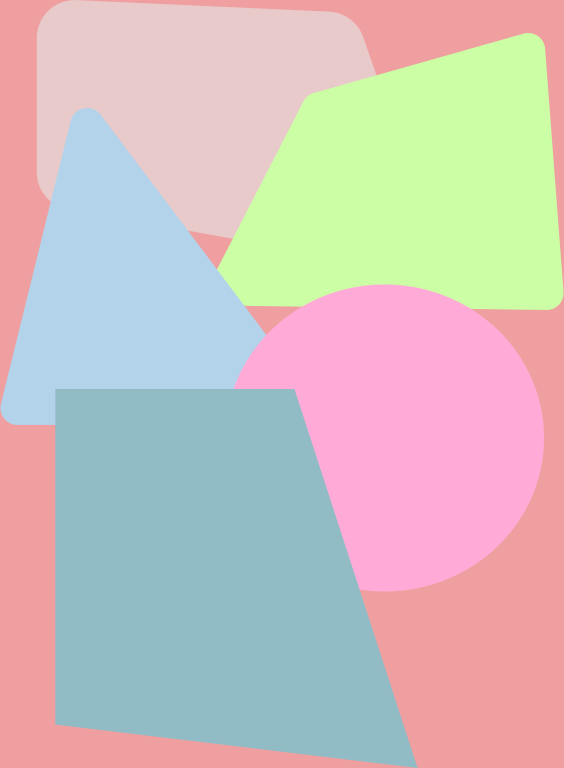
A Shadertoy shader for this background:

```glsl
// Palette
const vec3 CORAL = vec3(0.937, 0.624, 0.627);
const vec3 BLUSH = vec3(0.910, 0.792, 0.792);
const vec3 LIME  = vec3(0.800, 1.000, 0.647);
const vec3 SKY   = vec3(0.702, 0.827, 0.922);
const vec3 PINK  = vec3(1.000, 0.667, 0.843);
const vec3 TEAL  = vec3(0.569, 0.737, 0.776);

// Corner centres, clockwise, in units of canvas height
const vec2 BLUSH_CORNERS[4] = vec2[4](vec2(0.0973, 0.9505), vec2(0.4262, 0.9355),
                                      vec2(0.5073, 0.7031), vec2(0.0973, 0.7760));
const vec2 LIME_CORNERS[4]  = vec2[4](vec2(0.4147, 0.8576), vec2(0.6877, 0.9349),
                                      vec2(0.7117, 0.6185), vec2(0.2945, 0.6242));
const vec2 SKY_CORNERS[3]   = vec2[3](vec2(0.1135, 0.8372), vec2(0.3906, 0.4688),
                                      vec2(0.0227, 0.4688));
const vec2 TEAL_CORNERS[4]  = vec2[4](vec2(0.0720, 0.4935), vec2(0.3834, 0.4935),
                                      vec2(0.5437, 0.0), vec2(0.0720, 0.0566));

// Rounding and disc size
const float BLUSH_ROUNDING = 0.0494;
const float SMALL_ROUNDING = 0.0221;
const vec2 DISC_CENTRE = vec2(0.5008, 0.4297);
const vec2 DISC_RADII  = vec2(0.2076, 0.1999);

// Folds one edge into (squared distance, largest side value)
vec2 addEdge(vec2 field, vec2 p, vec2 a, vec2 b) {
    vec2 edge = b - a;
    vec2 toP = p - a;
    vec2 gap = toP - edge * clamp(dot(toP, edge) / dot(edge, edge), 0.0, 1.0);
    float side = edge.x * toP.y - edge.y * toP.x;
    return vec2(min(field.x, dot(gap, gap)), max(field.y, side));
}

float signedDistance(vec2 field) {
    return sqrt(field.x) * (field.y < 0.0 ? -1.0 : 1.0);
}

float sdTriangle(vec2 p, vec2 corners[3]) {
    vec2 field = vec2(1e3, -1e3);
    for (int i = 0; i < 3; i++)
        field = addEdge(field, p, corners[i], corners[(i + 1) % 3]);
    return signedDistance(field);
}

float sdQuad(vec2 p, vec2 corners[4]) {
    vec2 field = vec2(1e3, -1e3);
    for (int i = 0; i < 4; i++)
        field = addEdge(field, p, corners[i], corners[(i + 1) % 4]);
    return signedDistance(field);
}

// Near-circular ellipse, accurate close to its rim
float sdDisc(vec2 p) {
    return (length((p - DISC_CENTRE) / DISC_RADII) - 1.0) * DISC_RADII.y;
}

// Paints a shape with an edge one pixel wide
void paint(inout vec3 colour, vec3 ink, float dist) {
    colour = mix(colour, ink, clamp(0.5 - dist * iResolution.y, 0.0, 1.0));
}

void mainImage(out vec4 fragColor, in vec2 fragCoord) {
    vec2 p = fragCoord / iResolution.y;
    vec3 colour = CORAL;

    // Layers from back to front
    paint(colour, BLUSH, sdQuad(p, BLUSH_CORNERS) - BLUSH_ROUNDING);
    paint(colour, LIME, sdQuad(p, LIME_CORNERS) - SMALL_ROUNDING);
    paint(colour, SKY, sdTriangle(p, SKY_CORNERS) - SMALL_ROUNDING);
    paint(colour, PINK, sdDisc(p));
    paint(colour, TEAL, sdQuad(p, TEAL_CORNERS));

    fragColor = vec4(colour, 1.0);
}
```
